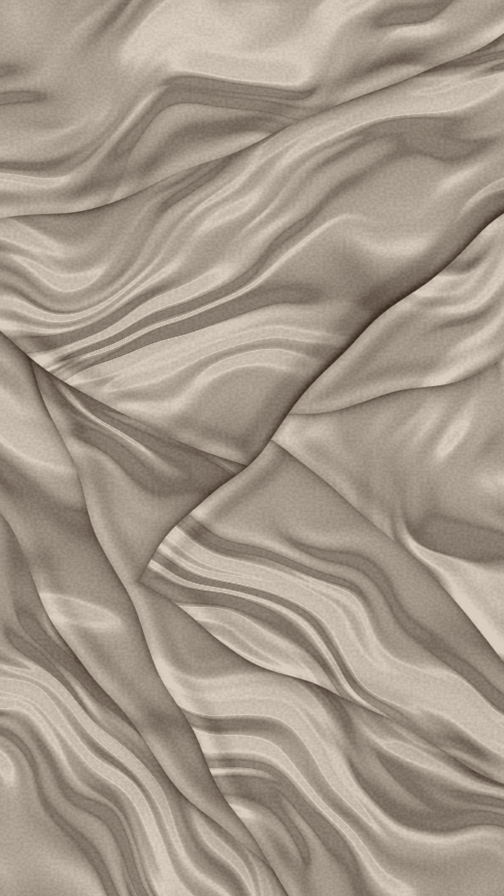
Give the GLSL for this texture, as a Shadertoy shader.

```glsl
// Draped champagne satin: overlapping sheets of cloth, each with its own fold direction.
// Folds are stretched, warped gradient noise; their slope toward the light sets the sheen.
// Sheets are laid back to front with a bright rolled hem and a soft contact shadow.

#define FOLD_DENSITY 6.2
#define FOLD_STRETCH 2.0
#define FOLD_WARP 0.25
#define PLEAT_DEPTH 0.42
#define CRIMP_DEPTH 0.17
#define SLOPE_GAIN 0.235
#define SHEEN 0.15
#define HEM_LIGHT 0.13
#define SHADOW_DEPTH 0.42
#define WEAVE 0.10
#define DARK_CLOTH vec3(0.21, 0.15, 0.11)
#define LIGHT_CLOTH vec3(0.80, 0.757, 0.703)

const vec2 LIGHT_DIR = vec2(0.25, 0.97);

vec2 randomGradient(vec2 cell) {
    vec3 h = fract(cell.xyx * vec3(0.1031, 0.1030, 0.0973));
    h += dot(h, h.yzx + 33.33);
    float angle = 6.2832 * fract((h.x + h.y) * h.z);
    return vec2(cos(angle), sin(angle));
}

float gradientNoise(vec2 p) {
    vec2 i = floor(p), f = p - i;
    vec2 u = f * f * f * (f * (f * 6.0 - 15.0) + 10.0);
    vec2 e = vec2(1.0, 0.0);
    float low = mix(dot(randomGradient(i), f),
                    dot(randomGradient(i + e), f - e), u.x);
    float high = mix(dot(randomGradient(i + e.yx), f - e.yx),
                     dot(randomGradient(i + 1.0), f - 1.0), u.x);
    return mix(low, high, u.y);
}

// Height of the cloth: broad rolls, pinched pleats and small crimps along one direction
float foldHeight(vec2 p, float angle, float seed) {
    vec2 along = vec2(cos(angle), sin(angle));
    vec2 q = vec2(dot(p, along), dot(p, vec2(-along.y, along.x)));
    vec2 w = p * 2.3 + seed * 3.7;
    q += FOLD_WARP * vec2(gradientNoise(w), gradientNoise(w + 17.3));
    q.y += 0.3 * FOLD_WARP * gradientNoise(w * 2.3 + 5.9);
    q *= vec2(FOLD_STRETCH, FOLD_DENSITY);
    float roll = gradientNoise(q + seed * 5.1);
    float pleat = gradientNoise(q * vec2(1.2, 1.7) + seed * 9.7 + 0.5 * roll);
    float crimp = gradientNoise(q * vec2(1.7, 3.1) + seed * 4.3 + 0.7 * pleat);
    return roll + PLEAT_DEPTH * sqrt(pleat * pleat + 0.003) + CRIMP_DEPTH * crimp;
}

// Satin response: soft shading, a narrow sheen band and darker turned-away slopes
float satin(vec2 p, float angle, float seed) {
    const float reach = 0.004;
    float h = foldHeight(p, angle, seed);
    float ahead = foldHeight(p + LIGHT_DIR * reach, angle, seed);
    float slope = SLOPE_GAIN * (h - ahead) / reach;
    float lit = (slope - 1.0) / 0.4;
    float away = (slope + 1.3) / 0.5;
    return 0.755 + 0.15 * slope / sqrt(1.0 + 0.4 * slope * slope)
         + SHEEN * exp(-lit * lit) - 0.13 * exp(-away * away) + 0.07 * h;
}

// Signed distance to a bowed, wavering line from a to b; positive on its left
float edge(vec2 p, vec2 a, vec2 b, float bow) {
    vec2 span = b - a;
    float size = length(span);
    vec2 dir = span / size;
    float x = dot(p - a, dir);
    float t = x / size;
    float waver = 0.04 * gradientNoise(vec2(x * 4.5, bow * 40.0 + a.y * 7.0));
    return dot(p - a, vec2(-dir.y, dir.x)) - bow * 4.0 * t * (1.0 - t) - waver;
}

// Lays one sheet over the cloth below it
float laySheet(float below, float d, float cloth, vec2 p) {
    float outside = min(d, 0.0);
    float strength = 0.8 + 0.9 * gradientNoise(p * 3.5);
    float shade = SHADOW_DEPTH * exp(outside / 0.022) + 0.34 * exp(outside / 0.006);
    below *= 1.0 - clamp(strength * shade, 0.0, 0.95);
    float hem = (d - 0.014) / 0.010;
    float hollow = (d - 0.042) / 0.015;
    cloth += strength * (HEM_LIGHT * exp(-hem * hem) - 0.14 * exp(-hollow * hollow));
    return mix(below, cloth, smoothstep(-0.002, 0.002, d));
}

void mainImage(out vec4 fragColor, in vec2 fragCoord) {
    vec2 p = fragCoord / iResolution.x;

    // Main creases between the sheets
    float leftCrease = edge(p, vec2(0.05, 1.10), vec2(0.56, 0.0), -0.03);
    float innerCrease = edge(p, vec2(-0.05, 0.85), vec2(0.50, 0.06), -0.04);
    float upperCrease = edge(p, vec2(0.0, 1.12), vec2(0.43, 0.87), -0.02);
    float ridge = edge(p, vec2(0.27, 0.61), vec2(0.89, 1.26), 0.025);
    float lowerCrease = edge(p, vec2(0.27, 0.61), vec2(1.0, 0.24), -0.015);
    float sideCrease = edge(p, vec2(0.62, 0.84), vec2(1.02, 0.42), 0.03);
    float swathCrease = edge(p, vec2(0.52, 0.96), vec2(1.0, 1.06), -0.02);
    float topCrease = edge(p, vec2(0.0, 1.34), vec2(1.0, 1.73), -0.05);

    // Sheets from back to front
    float tone = satin(p, -0.95, 1.0);
    tone = laySheet(tone, innerCrease, satin(p, -1.05, 2.0), p);
    tone = laySheet(tone, leftCrease, satin(p, -0.75, 3.0), p);
    tone = laySheet(tone, min(upperCrease, ridge), satin(p, 0.45, 4.0), p);
    tone = laySheet(tone, min(-ridge, lowerCrease), satin(p, -0.75, 5.0), p);
    tone = laySheet(tone, min(min(sideCrease, -ridge), lowerCrease), satin(p, -1.05, 6.0), p);
    tone = laySheet(tone, min(-ridge, swathCrease), satin(p, 0.55, 7.0), p);
    tone = laySheet(tone, topCrease, satin(p, 0.48, 8.0), p);

    // Fine weave, then the cloth colour
    tone += WEAVE * gradientNoise(p * vec2(150.0, 180.0));
    vec3 colour = mix(DARK_CLOTH, LIGHT_CLOTH, clamp(tone, 0.0, 1.08));
    fragColor = vec4(colour, 1.0);
}
```
